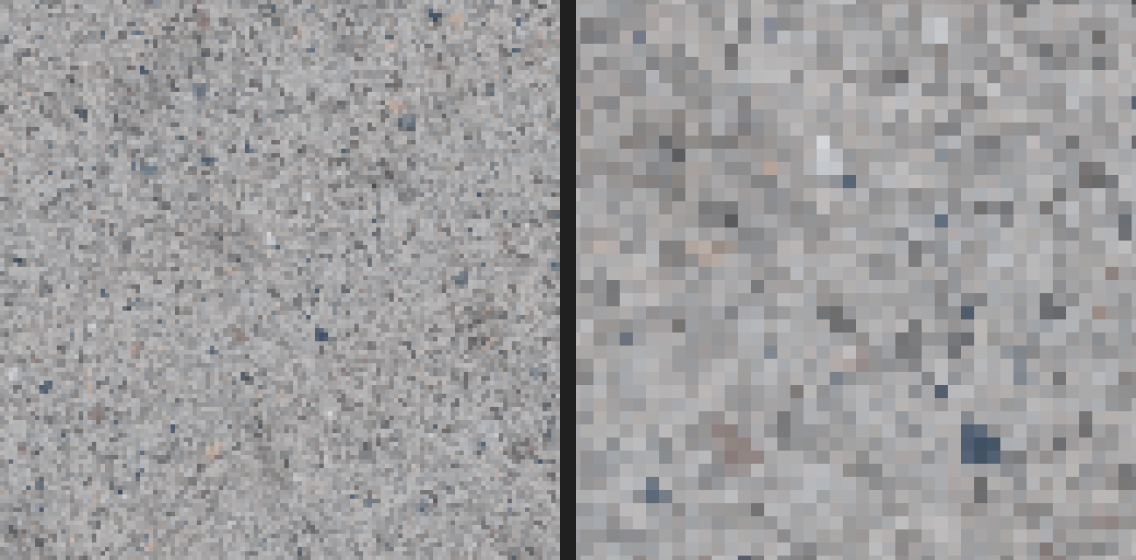
Left, the full canvas; right, a detail of the centre.
Write a WebGL 2 fragment shader that draws this texture.

```glsl
#version 300 es
precision highp float;
// Weathered grey concrete: fine sand with scattered slate, brown and pale pebbles, in small square facets.

#define FACETS 128.0        // square facets across the canvas
#define SAND_COUNT 88.0     // sand grains across the canvas
#define SAND_LIGHT 0.708    // brightest sand tone
#define SAND_DEPTH 0.165    // tone range of the sand
#define FACET_JITTER 0.075  // tone noise of each facet
#define TINT 0.022          // strength of the colour noise
#define SMUDGE 0.06         // darkness of the broad stains
#define PEBBLE_DENSITY 0.36
#define GRIT_DENSITY 0.32

uniform vec2 u_resolution;
out vec4 fragColor;

// Three random values in 0..1 for an integer cell and a layer seed
vec3 hash3(vec2 cell, int seed) {
    uvec3 v = uvec3(ivec3(ivec2(cell), seed));
    v = v * 1664525u + 1013904223u;
    v.x += v.y * v.z; v.y += v.z * v.x; v.z += v.x * v.y;
    v ^= v >> 16u;
    v.x += v.y * v.z; v.y += v.z * v.x; v.z += v.x * v.y;
    return vec3(v >> 8u) / 16777216.0;
}

// Cellular noise: random values of the nearest sand grain
vec3 nearestGrain(vec2 p) {
    vec2 base = floor(p);
    float nearest = 9.0;
    vec3 grain = vec3(0.5);
    for (int y = -1; y <= 1; y++)
    for (int x = -1; x <= 1; x++) {
        vec2 cell = base + vec2(x, y);
        vec3 h = hash3(cell, 1);
        vec2 d = p - cell - h.xy;
        float dist = dot(d, d);
        if (dist < nearest) {
            nearest = dist;
            grain = hash3(cell, 2);
        }
    }
    return grain;
}

// Broad uneven field from layered sines, about -3..3
float stainField(vec2 p) {
    vec2 q = p + 0.06 * sin(p.yx * 17.0 + vec2(1.3, 4.1));
    return sin(q.x * 13.0 + q.y * 5.0 + 0.7)
         + sin(q.y * 16.0 - q.x * 8.0 + 2.4)
         + sin(q.x * 27.0 + q.y * 23.0 + 5.0);
}

vec3 mineral(float kind) {
    if (kind < 0.27) return vec3(0.27, 0.335, 0.41);  // slate
    if (kind < 0.60) return vec3(0.43, 0.435, 0.45);  // grey
    if (kind < 0.76) return vec3(0.51, 0.455, 0.445); // brown
    if (kind < 0.87) return vec3(0.74, 0.66, 0.62);   // peach
    return vec3(0.78, 0.79, 0.81);                    // pale
}

// Lays tilted, lumpy pebbles over the sand; radius is in grid cells
vec3 addPebbles(vec3 color, vec2 p, float radius, float density, float shade, int seed) {
    vec2 base = floor(p);
    for (int y = -1; y <= 1; y++)
    for (int x = -1; x <= 1; x++) {
        vec2 cell = base + vec2(x, y);
        vec3 place = hash3(cell, seed);
        if (place.z > density) continue;
        vec3 look = hash3(cell, seed + 1);
        vec2 d = p - cell - place.xy;
        float turn = look.x * 6.2832;
        d = mat2(cos(turn), -sin(turn), sin(turn), cos(turn)) * d;
        d.y *= 1.1 + 0.8 * fract(look.x * 7.0);
        float lump = 1.0 + 0.2 * sin(3.0 * atan(d.y, d.x + 1e-5) + turn);
        float size = radius * mix(0.45, 1.0, look.y) * lump;
        float cover = 1.0 - smoothstep(size * 0.65, size * 1.2, length(d));
        float opacity = mix(0.3, 0.95, fract(look.y * 13.0));
        vec3 stone = mineral(look.z) + shade;
        color = mix(color, stone, cover * opacity);
    }
    return color;
}

vec3 concrete(vec2 facet) {
    vec2 p = (facet + 0.5) / FACETS;
    vec3 grain = nearestGrain(p * SAND_COUNT);
    vec3 noise = hash3(facet, 3);
    float stain = stainField(p);

    // Sand tone with a tail of dark specks
    float jitter = (noise.x - 0.5) * FACET_JITTER;
    float tone = SAND_LIGHT - SAND_DEPTH * pow(grain.x, 1.5) + jitter;
    tone -= 0.09 * smoothstep(0.93, 0.98, grain.x);
    tone -= SMUDGE * smoothstep(1.1, 2.5, stain);

    // Warm to cool drift, then pebbles and grit
    float warmth = grain.y + noise.y - 1.0 + 0.15 * sin(p.x * 9.0 - p.y * 14.0);
    vec3 color = tone + TINT * warmth * vec3(0.7, -0.1, -0.7);
    color.g -= 0.004;
    float shade = (tone - 0.63) * 0.6;
    color = addPebbles(color, p * 40.0, 0.34, GRIT_DENSITY, shade, 10);
    return addPebbles(color, p * 14.0, 0.29, PEBBLE_DENSITY, shade, 20);
}

void main() {
    float side = min(u_resolution.x, u_resolution.y);
    vec2 p = gl_FragCoord.xy / side * FACETS - 0.5;
    vec2 base = floor(p);
    // Blend facets over one pixel at their shared edges
    vec2 blend = clamp((p - base - 0.5) * side / FACETS + 0.5, 0.0, 1.0);
    vec3 color = vec3(0.0);
    for (int i = 0; i < 4; i++) {
        vec2 corner = vec2(i & 1, i >> 1);
        vec2 w = mix(1.0 - blend, blend, corner);
        if (w.x * w.y > 0.0) color += w.x * w.y * concrete(base + corner);
    }
    fragColor = vec4(color, 1.0);
}
```
